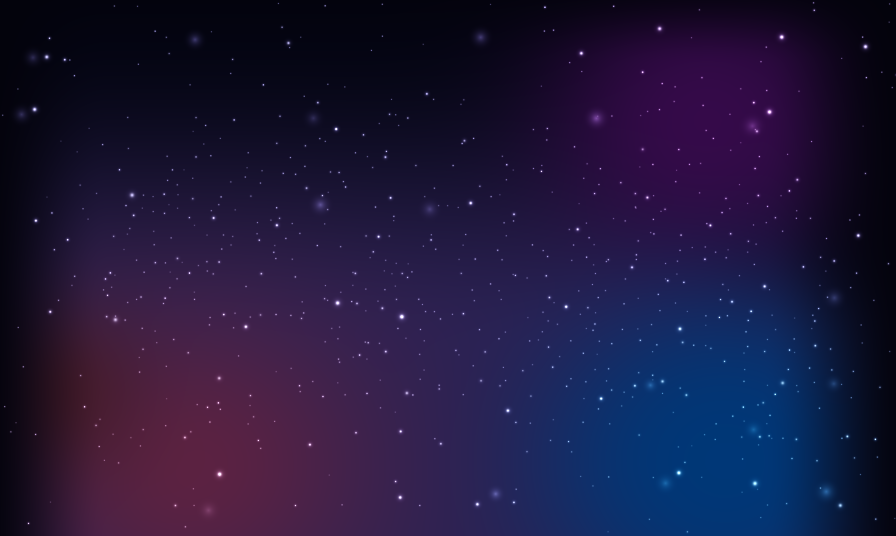
Reproduce this background procedurally as a Shadertoy shader.

```glsl
// Deep night sky: violet, blue and rose nebula glows under scattered stars.

// Sky colours
const vec3 VOID   = vec3(0.012, 0.010, 0.045);
const vec3 NIGHT  = vec3(0.015, 0.018, 0.070);
const vec3 INDIGO = vec3(0.165, 0.130, 0.325);
const vec3 ROSE   = vec3(0.370, 0.135, 0.255);
const vec3 EMBER  = vec3(0.270, 0.100, 0.130);
const vec3 VIOLET = vec3(0.215, 0.040, 0.295);
const vec3 AZURE  = vec3(0.000, 0.215, 0.465);

// Star tints
const vec3 LAVENDER_LIGHT = vec3(0.55, 0.50, 1.00);
const vec3 PINK_LIGHT     = vec3(0.95, 0.50, 0.80);
const vec3 ORCHID_LIGHT   = vec3(0.80, 0.40, 1.00);
const vec3 BLUE_LIGHT     = vec3(0.15, 0.60, 1.00);

// Star layers: cells per canvas height, presence, radius, core gain
const int LAYER_COUNT = 5;
const vec4 LAYERS[LAYER_COUNT] = vec4[](
    vec4( 6.0, 0.58, 0.0036, 1.40),
    vec4(13.0, 0.60, 0.0021, 1.10),
    vec4(24.0, 0.42, 0.0014, 1.20),
    vec4(40.0, 0.32, 0.0009, 1.40),
    vec4( 6.0, 0.30, 0.0060, 0.06));
const float HALO_GAIN  = 0.50;
const float HALO_REACH = 5.0;    // in star radii
const float CELL_MARGIN = 0.18;  // keeps each star inside its cell
const float MIN_PIXELS = 0.7;    // smallest drawn radius

vec3 hash3(vec2 p) {
    vec3 q = fract(p.xyx * vec3(0.1031, 0.1030, 0.0973));
    q += dot(q, q.yxz + 33.33);
    return fract((q.xxy + q.yzz) * q.zyx);
}

// Elliptical falloff; a higher sharpness gives a flatter middle
float glow(vec2 uv, vec2 centre, vec2 radius, float sharpness) {
    vec2 d = (uv - centre) / radius;
    return exp(-pow(dot(d, d), sharpness));
}

float roseGlow(vec2 uv)   { return glow(uv, vec2(0.21, 0.13), vec2(0.21, 0.31), 1.0); }
float violetGlow(vec2 uv) { return glow(uv, vec2(0.79, 0.78), vec2(0.18, 0.27), 1.2); }
float azureGlow(vec2 uv)  { return glow(uv, vec2(0.81, 0.14), vec2(0.21, 0.31), 1.4); }

vec3 skyColour(vec2 uv) {
    vec3 sky = mix(INDIGO, NIGHT, smoothstep(0.35, 0.95, uv.y));
    sky = mix(sky, NIGHT, 0.75 * glow(uv, vec2(0.96, 0.55), vec2(0.14, 0.18), 1.0));
    sky = mix(sky, ROSE, 0.95 * roseGlow(uv));
    sky = mix(sky, EMBER, 0.75 * glow(uv, vec2(0.07, 0.27), vec2(0.09, 0.16), 1.0));
    sky = mix(sky, VIOLET, 0.95 * violetGlow(uv));
    sky = mix(sky, AZURE, azureGlow(uv));

    // Dark left, right and top borders
    float light = smoothstep(-0.02, 0.12, uv.x)
                * smoothstep(-0.02, 0.15, 1.0 - uv.x)
                * smoothstep(-0.06, 0.12, 1.0 - uv.y);
    return mix(VOID, sky, light);
}

vec3 starTint(vec2 uv) {
    vec3 tint = mix(LAVENDER_LIGHT, PINK_LIGHT, roseGlow(uv));
    tint = mix(tint, ORCHID_LIGHT, violetGlow(uv));
    return mix(tint, BLUE_LIGHT, azureGlow(uv));
}

// Small stars gather in a broad band across the middle
float starDensity(vec2 uv) {
    float bandHeight = mix(0.56, 0.40, uv.x);
    float offset = (uv.y - bandHeight) / 0.26;
    float sides = smoothstep(0.0, 0.18, uv.x) * smoothstep(0.0, 0.10, 1.0 - uv.x);
    return mix(0.16, 1.0, exp(-offset * offset) * sides);
}

vec3 starLayer(vec2 p, float aspect, vec4 layer, float seed) {
    vec2 cell = floor(p * layer.x);
    vec3 place = hash3(cell + seed * 17.0);
    vec3 look = hash3(cell + seed * 17.0 + 71.0);
    vec2 centre = (cell + mix(vec2(CELL_MARGIN), vec2(1.0 - CELL_MARGIN), place.xy)) / layer.x;
    vec2 centreUv = centre / vec2(aspect, 1.0);

    float density = layer.x < 10.0 ? 1.0 : starDensity(centreUv);
    float present = step(place.z, layer.y * density);
    float size = layer.z * mix(0.6, 1.0, look.x);
    float drawnSize = max(size, MIN_PIXELS / iResolution.y);
    float dist = length(p - centre);

    float core = exp(-dist * dist / (drawnSize * drawnSize));
    core *= layer.w * size * size / (drawnSize * drawnSize);
    float halo = HALO_GAIN * pow(max(1.0 - dist / (size * HALO_REACH), 0.0), 2.5);

    vec3 tint = starTint(centreUv);
    vec3 light = mix(tint, vec3(1.0), 0.65) * core + tint * halo;
    return light * present * mix(0.45, 1.0, look.y);
}

void mainImage(out vec4 fragColor, in vec2 fragCoord) {
    vec2 uv = fragCoord / iResolution.xy;
    vec2 p = fragCoord / iResolution.y;
    float aspect = iResolution.x / iResolution.y;

    vec3 colour = skyColour(uv);
    for (int i = 0; i < LAYER_COUNT; i++) {
        vec3 light = starLayer(p, aspect, LAYERS[i], float(i) + 1.0);
        colour += light * (1.0 - colour);
    }
    fragColor = vec4(clamp(colour, 0.0, 1.0), 1.0);
}
```
